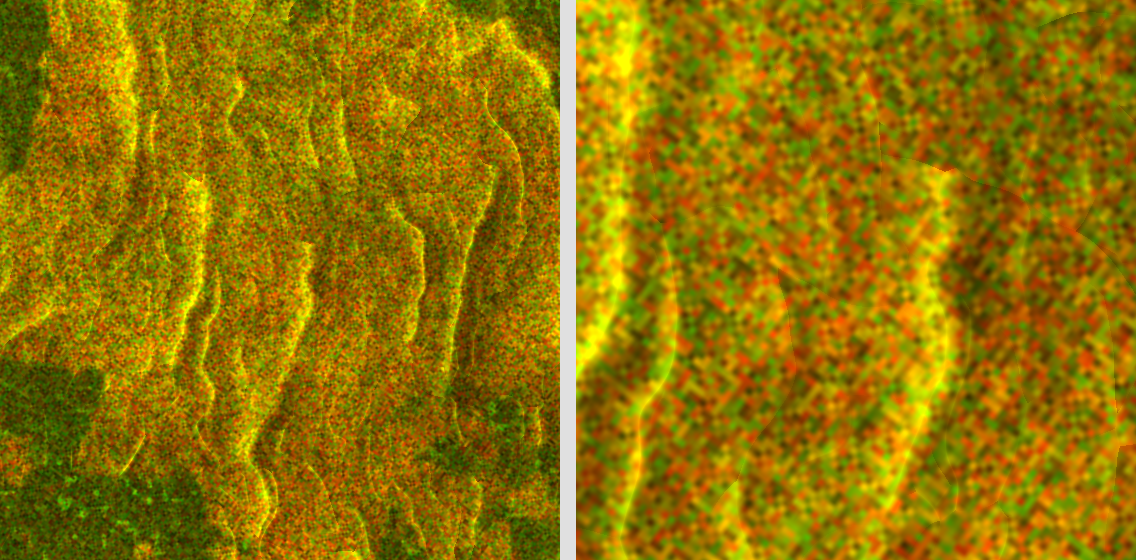
Left: the whole. Right: its middle third, enlarged.
Reproduce this texture procedurally as a WebGL 1 fragment shader.

```glsl
precision highp float;
// Speckled orange and olive terrain with steep yellow ridges and dark green thickets.
uniform vec2 u_resolution;

#define SOIL vec2(0.575, 0.425)
#define RIDGE_LIGHT vec2(0.96, 0.90)
#define THICKET vec2(0.23, 0.28)
#define LEAF_GLINT vec2(0.42, 0.68)
#define GRAIN_SCALE 225.0
#define GRAIN_CONTRAST 0.95
#define WARP 0.17
#define RIDGE_WIDTH 0.10
#define SHADOW_DEPTH 0.42
#define THICKET_LEVEL 0.64

float hash(vec2 p) {
  vec3 q = fract(p.xyx * 0.1031);
  q += dot(q, q.yzx + 33.33);
  return fract((q.x + q.y) * q.z);
}

float noise(vec2 p) {
  vec2 i = floor(p), f = fract(p);
  f = f * f * (3.0 - 2.0 * f);
  return mix(mix(hash(i), hash(i + vec2(1, 0)), f.x),
             mix(hash(i + vec2(0, 1)), hash(i + vec2(1, 1)), f.x), f.y);
}

float layeredNoise(vec2 p) {
  float sum = 0.0, weight = 0.533;
  for (int i = 0; i < 4; i++) {
    sum += weight * noise(p);
    p = mat2(1.6, 1.2, -1.2, 1.6) * p + 17.3;
    weight *= 0.5;
  }
  return sum;
}

vec2 cellPoint(vec2 id) {
  return id + 0.1 + 0.8 * vec2(hash(id + 3.7), hash(id + 51.2));
}

// Cell borders as slopes: x is the lit left face, y the shadow to its right.
vec2 ridges(vec2 p, float width) {
  vec2 home = floor(p), nearestId = home, nearest = vec2(9.0);
  for (int j = -1; j <= 1; j++)
    for (int i = -1; i <= 1; i++) {
      vec2 id = home + vec2(i, j);
      vec2 toPoint = cellPoint(id) - p;
      if (dot(toPoint, toPoint) < dot(nearest, nearest)) {
        nearest = toPoint;
        nearestId = id;
      }
    }
  vec2 slopes = vec2(0.0);
  for (int j = -1; j <= 1; j++)
    for (int i = -1; i <= 1; i++) {
      vec2 id = home + vec2(i, j);
      vec2 other = cellPoint(id) - p;
      vec2 gap = other - nearest;
      if (dot(gap, gap) > 0.0001) {
        vec2 normal = normalize(gap);
        float d = dot(0.5 * (nearest + other), normal);
        float strength = smoothstep(0.35, 0.85, hash(id + nearestId + 400.0))
                       * smoothstep(0.25, 0.8, abs(normal.x));
        float rightSide = step(normal.x, 0.0);
        float lit = exp(-d / (width * mix(1.0, 0.3, rightSide)));
        float shade = rightSide * smoothstep(0.0, 0.1, d) * exp(-d * 4.0);
        slopes = max(slopes, strength * vec2(lit, shade));
      }
    }
  return slopes;
}

void main() {
  vec2 uv = gl_FragCoord.xy / u_resolution.y;
  vec2 bend = vec2(layeredNoise(uv * 4.5 + 11.0), layeredNoise(uv * 4.5 + 47.0)) - 0.5;
  vec2 p = uv + WARP * bend + 2.0;

  // Three sizes of ridge, broken up and widened by soft masks
  float swell = noise(uv * vec2(7.0, 4.0) + 80.0);
  float breakup = smoothstep(0.2, 0.65, noise(uv * vec2(12.0, 9.0) + 25.0));
  float width = RIDGE_WIDTH * (0.4 + 1.5 * swell * swell);
  vec2 large = ridges(p * vec2(5.0, 2.6), width);
  vec2 medium = ridges(p * vec2(11.0, 6.0) + 30.0, width * 1.1);
  vec2 small = ridges(p * vec2(24.0, 12.0) + 70.0, width * 1.5);
  float light = max(large.x * mix(0.35, 1.0, breakup),
                max(medium.x * 0.8 * breakup, small.x * 0.5 * (1.0 - 0.6 * breakup)));
  float shadow = max(large.y, max(medium.y * 0.7, small.y * 0.45));

  // Rolling soil with fine leaning streaks
  float tone = 1.0 + 0.75 * (layeredNoise(uv * 5.0 + 63.0) - 0.5);
  tone += 0.35 * (noise(p * vec2(62.0, 24.0)) - 0.5);
  float hue = 0.14 * (noise(uv * 6.0 + 5.0) - 0.5);
  vec2 color = SOIL * tone * vec2(1.0 + hue, 1.0 - hue);
  color *= 1.0 - SHADOW_DEPTH * shadow;

  // Ragged thickets with scattered green glints
  float cover = layeredNoise(uv * 4.0 + vec2(9.0, 31.0)) + 0.05 * (noise(uv * 60.0) - 0.5);
  float thicket = smoothstep(THICKET_LEVEL - 0.035, THICKET_LEVEL + 0.035, cover);
  float glint = smoothstep(0.62, 1.0, noise(uv * 75.0 + 8.0)) * noise(uv * 14.0);
  color = mix(color, mix(THICKET, LEAF_GLINT, glint), 0.9 * thicket);
  color = mix(color, RIDGE_LIGHT, light * (1.0 - 0.65 * thicket));

  // Separate red and green speckle over a shared coarser grain
  vec2 g = mat2(0.8, 0.6, -0.6, 0.8) * uv * GRAIN_SCALE + 300.0;
  vec2 grain = vec2(noise(g), noise(g + 517.0)) - 0.5;
  float coarse = noise(g * 0.45 + 90.0) - 0.5;
  color *= 1.0 + GRAIN_CONTRAST * (1.0 - 0.5 * light) * grain + 0.25 * coarse;
  gl_FragColor = vec4(clamp(color, 0.0, 1.0), 0.0, 1.0);
}
```
